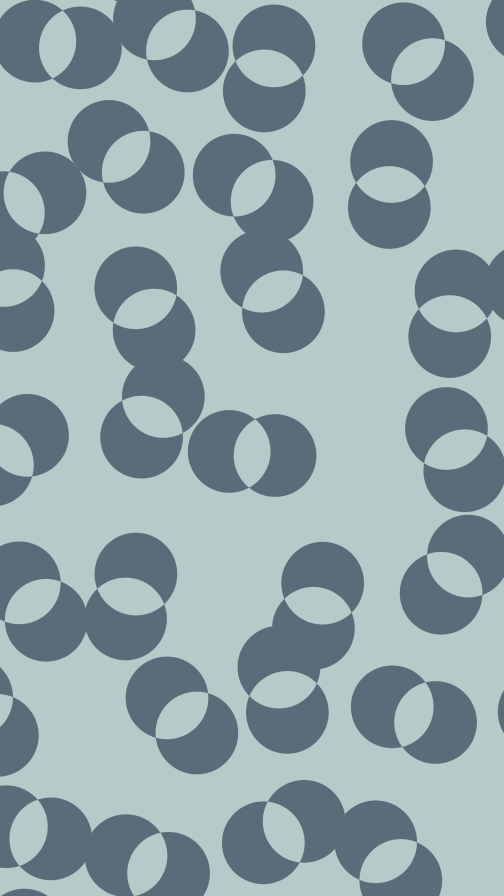
This pattern is drawn by a Shadertoy shader. Its source:

```glsl
// Scattered pairs of overlapping slate discs with open lenses on pale sage.

const vec3 SAGE  = vec3(0.713, 0.793, 0.788);
const vec3 SLATE = vec3(0.353, 0.420, 0.473);

// Lengths are fractions of the canvas width.
const float CELL_SIZE   = 0.265;
const float DISC_RADIUS = 0.082;
const float HALF_GAP    = 0.0457; // from pair centre to disc centre
const float JITTER      = 0.56;   // share of a cell a pair may wander over
const float PI          = 3.14159265;

vec3 hash32(vec2 p) {
    vec3 q = fract(p.xyx * vec3(0.1031, 0.1030, 0.0973));
    q += dot(q, q.yxz + 33.33);
    return fract((q.xxy + q.yzz) * q.zyx);
}

float discDistance(vec2 p, vec2 centre, float radius) {
    return length(p - centre) - radius;
}

// Two discs combined by exclusive or, so their overlap stays open.
float pairDistance(vec2 p, float angle, float halfGap, float radius) {
    vec2 offset = halfGap * vec2(cos(angle), sin(angle));
    float a = discDistance(p, offset, radius);
    float b = discDistance(p, -offset, radius);
    return max(min(a, b), -max(a, b));
}

// Union of the pairs in the surrounding cells of a jittered grid.
float scatterDistance(vec2 p, float cellSize, float jitter) {
    vec2 home = floor(p / cellSize);
    float nearest = 1.0;
    for (int y = -1; y <= 1; y++) {
        for (int x = -1; x <= 1; x++) {
            vec2 cell = home + vec2(x, y);
            vec3 rnd = hash32(cell + 17.0);
            vec2 centre = (cell + 0.5 + jitter * (rnd.xy - 0.5)) * cellSize;
            float pair = pairDistance(p - centre, rnd.z * PI, HALF_GAP, DISC_RADIUS);
            nearest = min(nearest, pair);
        }
    }
    return nearest;
}

void mainImage(out vec4 fragColor, in vec2 fragCoord) {
    vec2 p = fragCoord / iResolution.x + vec2(0.09, 0.05);
    float edge = 0.7 / iResolution.x;
    float d = scatterDistance(p, CELL_SIZE, JITTER);
    float ink = 1.0 - smoothstep(-edge, edge, d);
    fragColor = vec4(mix(SAGE, SLATE, ink), 1.0);
}
```
